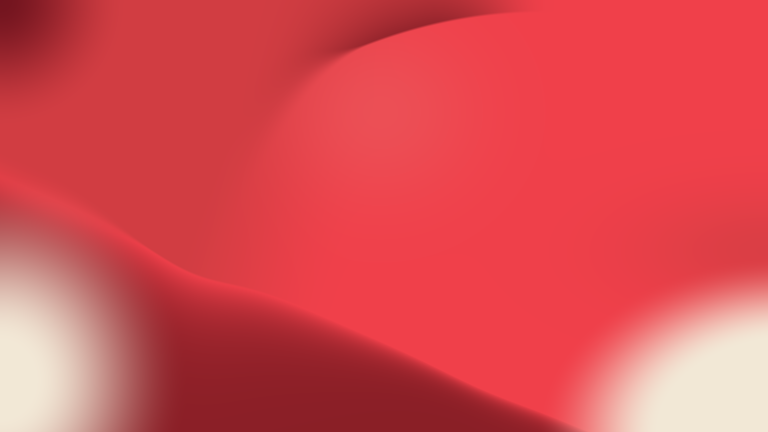
A WebGL 1 fragment shader for this background:

```glsl
precision highp float;

uniform vec2 u_resolution;

#define BRIGHT_RED vec3(0.94, 0.25, 0.29)
#define MUTED_RED vec3(0.82, 0.24, 0.26)
#define SHEEN_PINK vec3(0.92, 0.33, 0.35)
#define SHADOW_RED vec3(0.55, 0.13, 0.16)
#define FOLD_DARK vec3(0.54, 0.12, 0.15)
#define CORNER_DARK vec3(0.45, 0.08, 0.12)
#define CREAM vec3(0.95, 0.91, 0.84)
#define EDGE_SOFT 0.004

float bell(float x, float center, float width) {
  float t = (x - center) / width;
  return exp(-t * t);
}

// Soft elliptical spot: 1 inside the inner radius, 0 beyond the outer one
float spot(vec2 p, vec2 center, vec2 radii, float inner, float outer) {
  return 1.0 - smoothstep(inner, outer, length((p - center) / radii));
}

// Height of the upper arch, steeper at its left foot
float archHeight(float x) {
  float foot = max(0.75 - x, 0.0);
  return 0.973 - 0.475 * (x - 1.25) * (x - 1.25) - 3.0 * foot * foot;
}

// Height of the lower fold: a falling line with two shallow dips
float foldHeight(float x) {
  return 0.592 - 0.4335 * x - 0.032 * bell(x, 0.44, 0.13) - 0.009 * bell(x, 1.12, 0.13);
}

vec3 upperCloth(vec2 p) {
  // Lit side, with a pink sheen under the arch
  float lit = smoothstep(0.4, 0.85, p.x + 0.3 * (0.5 - p.y));
  vec3 front = mix(MUTED_RED, BRIGHT_RED, lit);
  float sheen = bell(p.x, 0.88, 0.22) * bell(p.y, 0.74, 0.2);
  front = mix(front, SHEEN_PINK, 0.75 * sheen);
  float lowerRight = bell(p.x, 1.78, 0.3) * bell(p.y, 0.42, 0.13);
  front = mix(front, MUTED_RED, 0.7 * lowerRight);

  // Cloth behind the arch, shaded along the edge
  float above = p.y - archHeight(p.x);
  vec3 back = mix(MUTED_RED, BRIGHT_RED, smoothstep(0.95, 1.3, p.x));
  float span = smoothstep(0.52, 0.92, p.x) * (1.0 - smoothstep(0.98, 1.27, p.x));
  back = mix(back, SHADOW_RED, 0.9 * span * exp(-max(above, 0.0) / 0.1));

  float soft = mix(0.12, EDGE_SOFT, smoothstep(0.55, 0.85, p.x));
  return mix(front, back, smoothstep(-soft, soft, above));
}

// Lower fold: a lit rim that sinks into shade, faster toward the right
vec3 addFold(vec3 color, vec2 p) {
  float depth = foldHeight(p.x) - p.y;
  float falloff = mix(0.09, 0.02, smoothstep(0.3, 1.1, p.x));
  float shade = 1.0 - exp(-max(depth, 0.0) / falloff);
  vec3 fold = mix(BRIGHT_RED, FOLD_DARK, shade);
  float soft = mix(0.06, EDGE_SOFT, smoothstep(0.1, 0.35, p.x));
  return mix(color, fold, smoothstep(-soft, soft, depth));
}

void main() {
  vec2 p = gl_FragCoord.xy / u_resolution.y;

  vec3 color = upperCloth(p);
  color = mix(color, CORNER_DARK, spot(p, vec2(0.0, 1.0), vec2(1.0), 0.0, 0.3));
  color = addFold(color, p);

  // Cream glows in the lower corners
  color = mix(color, CREAM, spot(p, vec2(0.0, 0.12), vec2(0.95, 1.05), 0.08, 0.46));
  color = mix(color, CREAM, spot(p, vec2(1.85, 0.0), vec2(0.46, 0.31), 0.7, 1.32));

  gl_FragColor = vec4(color, 1.0);
}
```
